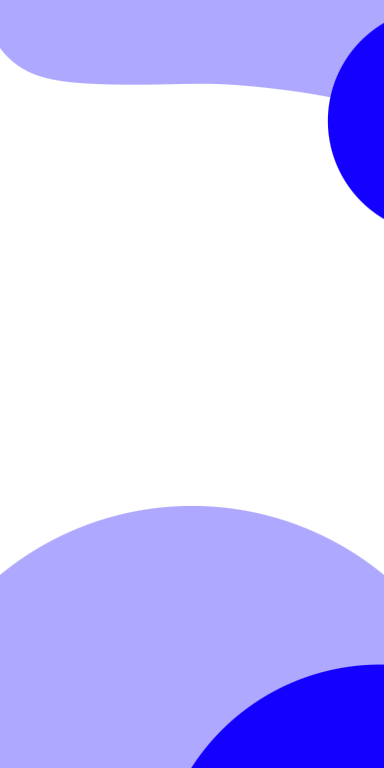
This background is drawn by a WebGL 2 fragment shader. Its source:

```glsl
#version 300 es
precision highp float;

uniform vec2 u_resolution;
out vec4 fragColor;

const vec3 WHITE = vec3(1.0);
const vec3 LAVENDER = vec3(0.682, 0.663, 1.0);
const vec3 BLUE = vec3(0.078, 0.0, 1.0);

float circleDistance(vec2 p, vec2 center, float radius) {
    return length(p - center) - radius;
}

// Depth of the wavy band below the top edge
float waveDepth(float x) {
    float leftCurl = 0.0969 * exp(-13.7 * x);
    float dip = 0.0036 * exp(-pow((x - 0.53) / 0.13, 2.0));
    float rightSlope = 0.296 * pow(max(x - 0.534, 0.0), 2.0);
    return 0.2219 - leftCurl - dip + rightSlope;
}

// Lays a colour over the base inside a smooth edge
vec3 paint(vec3 base, vec3 color, float dist) {
    float edge = max(fwidth(dist), 1e-5);
    return mix(base, color, clamp(0.5 - dist / edge, 0.0, 1.0));
}

void main() {
    // Canvas is one unit wide and two units tall
    vec2 p = gl_FragCoord.xy / u_resolution * vec2(1.0, 2.0);

    // Pale shapes: top wave and bottom dome
    vec3 color = WHITE;
    color = paint(color, LAVENDER, 2.0 - p.y - waveDepth(p.x));
    color = paint(color, LAVENDER, circleDistance(p, vec2(0.5, -0.103), 0.7855));

    // Strong blue discs on the right
    color = paint(color, BLUE, circleDistance(p, vec2(1.150, 1.685), 0.2962));
    color = paint(color, BLUE, circleDistance(p, vec2(0.990, -0.3146), 0.584));

    fragColor = vec4(color, 1.0);
}
```
